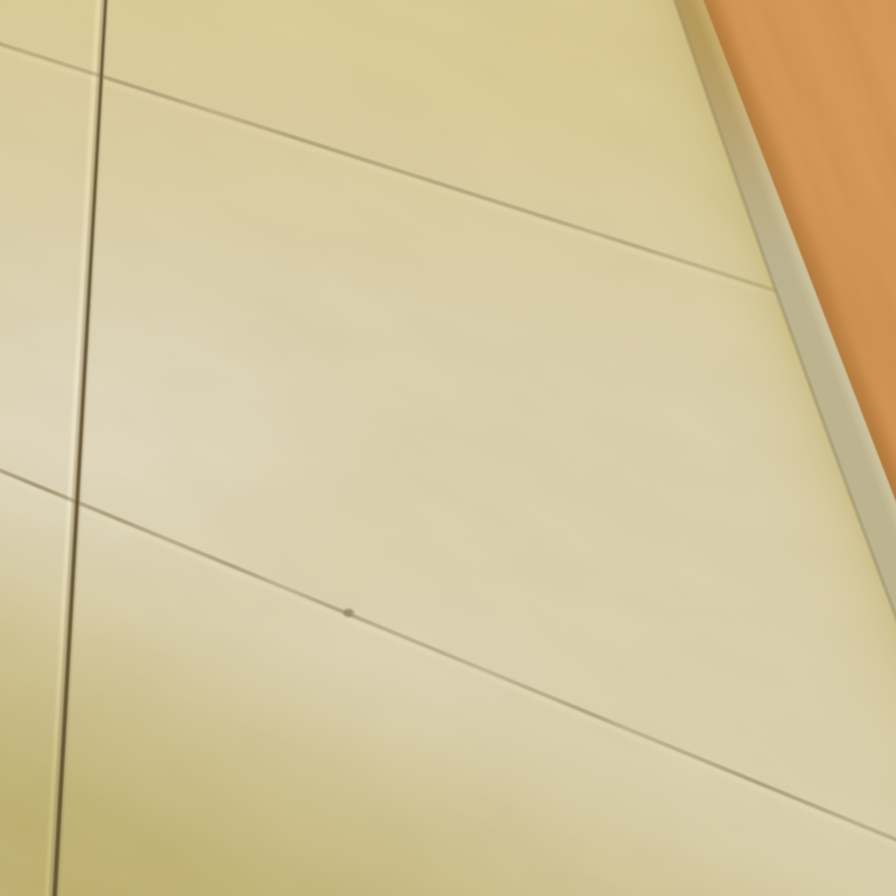
Write a Shadertoy shader that draws this texture.

```glsl
// Pale floor tiles seen at an angle, beside a skirting strip and a wooden panel.
// Joints are distances to sloped lines; soft light pools and gradient noise
// tint the tiles, and a curved boundary lays the strip and panel on top.

#define JOINT_WIDTH 0.0042
#define LONG_JOINT_WIDTH 0.0052
#define ROW_SPACING 0.476
#define ROW_SLOPE 0.318
#define ROW_SLOPE_STEP 0.094
#define MOTTLE 0.022
#define GRAIN 0.05

const vec3 TILE = vec3(0.85, 0.81, 0.67);
const vec3 TILE_PALE = vec3(0.875, 0.84, 0.745);
const vec3 TILE_WARM = vec3(0.85, 0.78, 0.56);
const vec3 TILE_OLIVE = vec3(0.75, 0.69, 0.45);
const vec3 EDGE_SHADE = vec3(0.78, 0.71, 0.45);
const vec3 GROUT = vec3(0.59, 0.54, 0.40);
const vec3 GROUT_DARK = vec3(0.36, 0.29, 0.16);
const vec3 STRIP = vec3(0.76, 0.72, 0.58);
const vec3 STRIP_SHADE = vec3(0.73, 0.62, 0.38);
const vec3 WOOD = vec3(0.82, 0.58, 0.33);
const vec3 WOOD_DARK = vec3(0.70, 0.48, 0.24);

vec2 randomGradient(vec2 cell) {
    vec2 h = vec2(dot(cell, vec2(127.1, 311.7)), dot(cell, vec2(269.5, 183.3)));
    return 2.0 * fract(sin(h) * 43758.5) - 1.0;
}

float gradientNoise(vec2 p) {
    vec2 i = floor(p), f = fract(p);
    vec2 u = f * f * f * (f * (6.0 * f - 15.0) + 10.0);
    float a = dot(randomGradient(i), f);
    float b = dot(randomGradient(i + vec2(1, 0)), f - vec2(1, 0));
    float c = dot(randomGradient(i + vec2(0, 1)), f - vec2(0, 1));
    float d = dot(randomGradient(i + vec2(1, 1)), f - vec2(1, 1));
    return mix(mix(a, b, u.x), mix(c, d, u.x), u.y);
}

float fbm(vec2 p) {
    float sum = 0.0, amplitude = 0.5;
    for (int i = 0; i < 4; i++) {
        sum += amplitude * gradientNoise(p);
        p = 2.03 * p + 7.3;
        amplitude *= 0.5;
    }
    return sum;
}

// Soft elliptical pool of light, 1 at its centre
float pool(vec2 p, vec2 centre, vec2 radius) {
    vec2 q = (p - centre) / radius;
    return exp(-dot(q, q));
}

// Smooth line coverage from a signed distance
float stroke(float dist, float width, float blur) {
    return 1.0 - smoothstep(0.5 * width - blur, 0.5 * width + blur, abs(dist));
}

vec3 tileColor(vec2 p) {
    float below = 0.475 - (ROW_SLOPE + ROW_SLOPE_STEP) * p.x - p.y;
    vec3 color = mix(TILE, TILE_WARM, 0.65 * smoothstep(0.62, 1.05, p.y + 0.12 * p.x));
    color = mix(color, TILE_WARM, 0.4 * pool(p, vec2(0.64, 0.95), vec2(0.16, 0.12)));
    color = mix(color, TILE_PALE, 0.85 * pool(p, vec2(0.1, 0.52), vec2(0.24, 0.15)));
    color = mix(color, TILE_PALE, 0.35 * pool(p, vec2(0.42, 0.26), vec2(0.22, 0.1)));
    float olive = smoothstep(0.05, 0.5, below) * 0.95 + 0.25 * smoothstep(0.0, 0.2, below);
    color = mix(color, TILE_OLIVE, min(olive * mix(1.0, 0.75, p.x), 1.0));
    vec2 slanted = vec2(p.x, p.y + 0.36 * p.x);
    return color + MOTTLE * vec3(1.0, 1.05, 1.2) * fbm(slanted * vec2(8.0, 18.0));
}

void mainImage(out vec4 fragColor, in vec2 fragCoord) {
    vec2 p = fragCoord / iResolution.xy;
    float blur = max(0.0018, 1.0 / iResolution.y);
    float depth = 1.0 - p.y;
    vec3 color = tileColor(p);

    // Cross joints, steeper row by row, fading to the right
    for (int row = 0; row < 2; row++) {
        float k = float(row);
        float slope = ROW_SLOPE + ROW_SLOPE_STEP * k;
        float dist = (p.y - 0.951 + ROW_SPACING * k + slope * p.x) / sqrt(1.0 + slope * slope);
        float wear = 0.75 + 0.5 * gradientNoise(vec2(p.x * 14.0, k * 5.0 + 0.4));
        float strength = wear * mix(0.9, 0.65, p.x) * (0.85 + 0.15 * k);
        color = mix(color, GROUT, strength * stroke(dist, JOINT_WIDTH, blur));
        color += 0.02 * stroke(dist + 0.006, 0.005, 0.003);
    }

    // Small chip on the lower joint
    float chip = length((p - vec2(0.389, 0.316)) * vec2(0.8, 1.0));
    color = mix(color, GROUT, 0.9 * (1.0 - smoothstep(0.002, 0.007, chip)));

    // Long joint, wider toward the viewer, with a lit left lip
    float across = p.x - 0.060 - 0.057 * p.y;
    float width = LONG_JOINT_WIDTH * mix(0.75, 1.2, depth);
    color += 0.05 * stroke(across + 0.007, 0.006, 0.003);
    color = mix(color, GROUT, 0.55 * stroke(across, width * 1.7, 0.003));
    color = mix(color, GROUT_DARK, 0.85 * stroke(across - 0.001, width * 0.75, blur));

    // Shade on the floor beside the strip
    float floorEdge = p.x - (0.753 + 0.338 * depth + 0.03 * depth * depth);
    float woodEdge = p.x - (0.785 + 0.384 * depth);
    color = mix(color, EDGE_SHADE, 0.6 * exp(min(floorEdge, 0.0) * 28.0));

    // Skirting strip, shaded at the far end, with a thin seam and a lit rim
    vec3 strip = mix(STRIP_SHADE, STRIP, smoothstep(0.0, 0.32, depth));
    strip += 0.06 * smoothstep(-0.018, 0.0, woodEdge) - 0.02;
    color = mix(color, strip, smoothstep(-blur, blur, floorEdge));
    color = mix(color, GROUT, 0.5 * stroke(floorEdge, 0.004, 0.002));

    // Wooden panel with grain along its edge
    float grain = fbm(vec2(woodEdge * 24.0, p.y * 4.0));
    vec3 wood = mix(WOOD_DARK, WOOD, smoothstep(-0.004, 0.03, woodEdge));
    wood += GRAIN * grain + 0.02 * (p.y - 0.75);
    color = mix(color, wood, smoothstep(-blur, blur, woodEdge));

    fragColor = vec4(clamp(color, 0.0, 1.0), 1.0);
}
```
